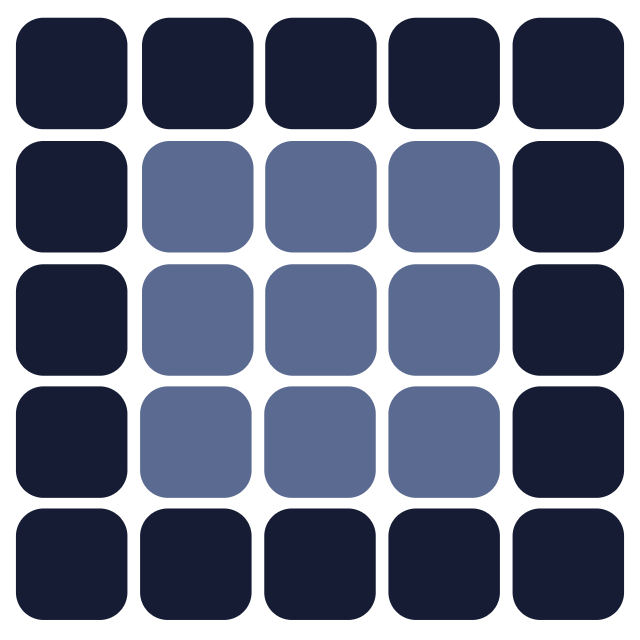
Write a Shadertoy shader that draws this pattern.

```glsl
const vec3 PAPER = vec3(1.0);
const vec3 NAVY  = vec3(0.084, 0.108, 0.204);
const vec3 SLATE = vec3(0.355, 0.414, 0.564);

const float COLUMN_PITCH = 0.194;
const float UPPER_PITCH  = 0.1926;
const float LOWER_PITCH  = 0.1908;
const float TILE_HALF    = 0.0871;
const float TILE_RADIUS  = 0.0432;
const float COLUMN_NUDGE = 0.0015;

float roundedBox(vec2 p, float halfSize, float radius) {
    vec2 q = abs(p) - halfSize + radius;
    return length(max(q, 0.0)) + min(max(q.x, q.y), 0.0) - radius;
}

void mainImage(out vec4 fragColor, in vec2 fragCoord) {
    float side = min(iResolution.x, iResolution.y);
    vec2 p = (fragCoord - 0.5 * iResolution.xy) / side;

    // Nearest tile of the five by five grid, counted from the centre
    vec2 pitch = vec2(COLUMN_PITCH, p.y > 0.0 ? UPPER_PITCH : LOWER_PITCH);
    vec2 cell = clamp(floor(p / pitch + 0.5), -2.0, 2.0);
    vec2 center = cell * pitch;

    // The inner left columns sit slightly to the right in the upper rows
    if (cell.y > -0.5 && abs(cell.x) < 1.5) {
        center.x += COLUMN_NUDGE * (1.0 - cell.x);
    }

    // Dark border ring around a lighter core
    float ring = max(abs(cell.x), abs(cell.y));
    vec3 tileColor = ring > 1.5 ? NAVY : SLATE;

    // Antialiased tile over the background
    float d = roundedBox(p - center, TILE_HALF, TILE_RADIUS);
    float coverage = clamp(0.5 - d * side, 0.0, 1.0);
    fragColor = vec4(mix(PAPER, tileColor, coverage), 1.0);
}
```
